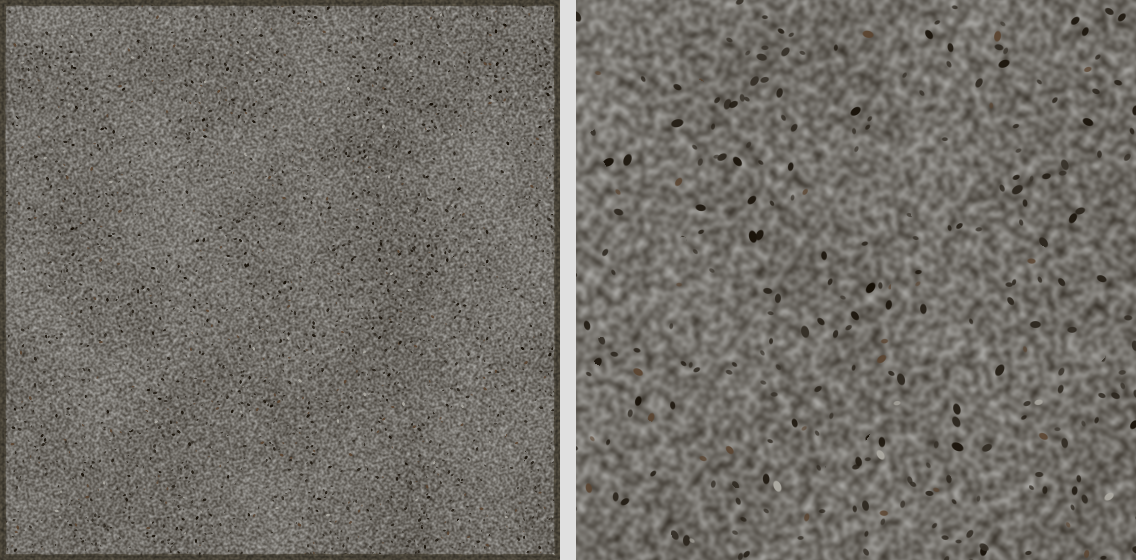
Left: the whole. Right: its middle third, enlarged.
Reproduce this texture procedurally as a WebGL 2 fragment shader.

```glsl
#version 300 es
precision highp float;
// Speckled grey granite slab with a narrow, dark weathered rim.

#define GRAIN_FREQ 205.0
#define SPECK_CELLS 150.0
#define SPECK_DENSITY 0.10
#define GRAIN_CONTRAST 1.0
#define CLOUD_CONTRAST 0.22
#define BASE_TONE 0.74
#define RIM_WIDTH 0.0105
#define DARK_STONE vec3(0.25, 0.23, 0.20)
#define LIGHT_STONE vec3(0.52, 0.51, 0.49)
#define RUST vec3(0.36, 0.27, 0.19)
#define QUARTZ vec3(0.68, 0.67, 0.64)
#define RIM_COLOUR vec3(0.27, 0.25, 0.205)

uniform vec2 u_resolution;
out vec4 fragColor;

const float TAU = 6.28319;

vec3 hash3(vec2 p) {
    vec3 q = fract(p.xyx * vec3(0.1031, 0.1030, 0.0973));
    q += dot(q, q.yxz + 33.33);
    return fract((q.xxy + q.yzz) * q.zyx);
}

mat2 rotation(float angle) {
    float c = cos(angle), s = sin(angle);
    return mat2(c, s, -s, c);
}

float cornerSlope(vec2 corner, vec2 offset) {
    float angle = TAU * hash3(corner).x;
    return dot(vec2(cos(angle), sin(angle)), offset);
}

float gradientNoise(vec2 p) {
    vec2 i = floor(p), f = p - i;
    vec2 w = f * f * f * (f * (f * 6.0 - 15.0) + 10.0);
    vec2 e = vec2(1.0, 0.0);
    float low = mix(cornerSlope(i, f), cornerSlope(i + e, f - e), w.x);
    float high = mix(cornerSlope(i + e.yx, f - e.yx), cornerSlope(i + 1.0, f - 1.0), w.x);
    return mix(low, high, w.y);
}

// Fine mineral grain, two rotated octaves
float mineralGrain(vec2 p) {
    return 0.8 * gradientNoise(rotation(0.6) * p * GRAIN_FREQ + 311.0)
         + 0.6 * gradientNoise(rotation(1.1) * p * GRAIN_FREQ * 0.58 + 537.0);
}

// Broad patches where dark minerals gather
float mineralClouds(vec2 p) {
    return gradientNoise(p * 5.0 + 17.0) + 0.6 * gradientNoise(p * 13.0 + 71.0)
         + 0.5 * gradientNoise(p * 34.0 + 129.0);
}

vec3 stoneColour(float tone) {
    return mix(DARK_STONE, LIGHT_STONE, tone);
}

// Scattered dark flecks, with a few rusty and bright ones
vec3 addSpecks(vec3 colour, vec2 p, float clouds) {
    vec2 q = p * SPECK_CELLS;
    vec2 cell = floor(q);
    float soft = max(0.08, 0.55 * SPECK_CELLS / u_resolution.y);
    float chance = SPECK_DENSITY * clamp(1.0 + 1.3 * clouds, 0.3, 2.0);
    for (int y = -1; y <= 1; y++) {
        for (int x = -1; x <= 1; x++) {
            vec2 id = cell + vec2(x, y);
            vec3 place = hash3(id + 41.0);
            vec3 look = hash3(id + 277.0);
            vec2 d = rotation(TAU * look.x) * (q - id - place.xy);
            d *= vec2(0.8, 1.25);
            float radius = mix(0.2, 0.44, look.y * look.y);
            float cover = 1.0 - smoothstep(radius - soft, radius + soft, length(d));
            cover *= step(place.z, chance) * mix(0.6, 1.0, look.y);
            vec3 fleck = stoneColour(mix(-0.65, -0.1, fract(look.z * 7.0)));
            fleck = mix(fleck, RUST, step(0.86, look.z));
            fleck = mix(fleck, QUARTZ, step(0.96, look.z));
            colour = mix(colour, fleck, cover);
        }
    }
    return colour;
}

// Worn border along all four sides
vec3 addRim(vec3 colour, vec2 p, float grain) {
    vec2 inset = min(p, 1.0 - p);
    float edge = min(inset.x, inset.y);
    float wobble = 0.0022 * gradientNoise(p * 60.0 + 210.0);
    float soft = max(0.0012, 0.8 / u_resolution.y);
    float rim = 1.0 - smoothstep(RIM_WIDTH - soft, RIM_WIDTH + soft, edge + wobble);
    float groove = smoothstep(0.003, 0.0, abs(edge - 0.55 * RIM_WIDTH));
    vec3 worn = RIM_COLOUR * (1.03 + 0.45 * grain - 0.14 * groove);
    return mix(colour, worn, rim * 0.94);
}

void main() {
    vec2 p = gl_FragCoord.xy / u_resolution;
    float grain = mineralGrain(p);
    float clouds = mineralClouds(p);
    float tone = BASE_TONE + GRAIN_CONTRAST * grain - CLOUD_CONTRAST * clouds;
    vec3 colour = addSpecks(stoneColour(tone), p, clouds);
    fragColor = vec4(addRim(colour, p, grain), 1.0);
}
```
